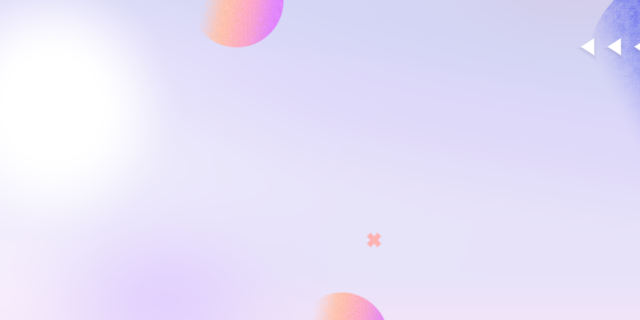
A Shadertoy shader for this background:

```glsl
const vec3 LAVENDER = vec3(0.905, 0.888, 0.977);
const vec3 LILAC = vec3(0.872, 0.848, 0.978);
const vec3 PERIWINKLE = vec3(0.832, 0.836, 0.960);
const vec3 MAUVE = vec3(0.825, 0.800, 0.910);
const vec3 BLUSH = vec3(0.955, 0.895, 0.972);
const vec3 VIOLET = vec3(0.885, 0.815, 0.995);
const vec3 PEACH = vec3(1.0, 0.76, 0.68);
const vec3 PINK = vec3(0.99, 0.67, 0.78);
const vec3 ORCHID = vec3(0.88, 0.52, 1.0);
const vec3 BLUE = vec3(0.47, 0.50, 0.93);
const vec3 CORAL = vec3(1.0, 0.70, 0.70);
const vec3 SHADOW = vec3(0.55, 0.55, 0.72);

const vec2 SUN_POS = vec2(0.165, 0.665);
const vec2 VIOLET_POS = vec2(0.52, 0.06);
const vec2 TOP_BALL = vec2(0.740, 0.998);
const vec2 LOW_BALL = vec2(1.068, -0.060);
const float BALL_RADIUS = 0.146;
const vec2 BLOB_POS = vec2(2.135, 0.792);
const float BLOB_RADIUS = 0.30;
const vec2 CROSS_POS = vec2(1.169, 0.250);
const vec2 CROSS_ARM = vec2(0.0235, 0.0082);
const vec2 ARROW_TIP = vec2(1.815, 0.854);
const vec2 ARROW_SIZE = vec2(0.042, 0.027);
const float ARROW_STEP = 0.0835;
const int ARROW_COUNT = 3;
const float GRAIN_SCALE = 300.0;

float hash(vec2 p) {
    return fract(sin(dot(p, vec2(127.1, 311.7))) * 43758.5453);
}

float noise(vec2 p) {
    vec2 i = floor(p), f = fract(p);
    f = f * f * (3.0 - 2.0 * f);
    return mix(mix(hash(i), hash(i + vec2(1, 0)), f.x),
               mix(hash(i + vec2(0, 1)), hash(i + vec2(1, 1)), f.x), f.y);
}

float glow(vec2 p, vec2 center, vec2 radius) {
    vec2 q = (p - center) / radius;
    return exp(-dot(q, q));
}

// Antialiased coverage of a signed distance
float fill(float d) {
    float px = 1.0 / iResolution.y;
    return smoothstep(px, -px, d);
}

float boxDistance(vec2 p, vec2 halfSize) {
    vec2 d = abs(p) - halfSize;
    return length(max(d, 0.0)) + min(max(d.x, d.y), 0.0);
}

// Triangle pointing left, with its tip at the origin
float arrowDistance(vec2 p) {
    vec2 normal = normalize(vec2(-ARROW_SIZE.y, ARROW_SIZE.x));
    return max(dot(vec2(p.x, abs(p.y)), normal), p.x - ARROW_SIZE.x);
}

vec3 backdrop(vec2 p) {
    // Tilted sky gradient
    float h = p.y + 0.17 * (p.x - 1.0);
    vec3 col = mix(LAVENDER, LILAC, smoothstep(0.38, 0.74, h));
    col = mix(col, PERIWINKLE, smoothstep(0.70, 0.98, h));
    col = mix(col, MAUVE, 0.85 * glow(p, vec2(1.80, 1.06), vec2(0.34, 0.17)));

    // Soft light on the left and tints along the floor
    col = mix(col, vec3(0.97, 0.965, 1.0), 0.65 * glow(p, vec2(0.0, 0.5), vec2(0.65, 0.5)));
    col = mix(col, BLUSH, 0.65 * smoothstep(0.16, 0.0, p.y));
    col = mix(col, vec3(0.98, 0.94, 0.99), 0.7 * glow(p, vec2(0.0, 0.08), vec2(0.25, 0.2)));
    col = mix(col, VIOLET, 0.9 * glow(p, VIOLET_POS, vec2(0.28, 0.21)));

    float sun = smoothstep(0.43, 0.14, length((p - SUN_POS) * vec2(1.05, 1.0)));
    return mix(col, vec3(1.0), sun);
}

// Grainy ball that dissolves towards its left side
vec3 drawBall(vec3 col, vec2 p, vec2 center, float grain) {
    vec2 q = (p - center) / BALL_RADIUS;
    float t = q.x - 0.2 * q.y + 0.2 * (grain - 0.5);
    vec3 tint = mix(PEACH, PINK, smoothstep(-0.25, 0.35, t));
    tint = mix(tint, ORCHID, smoothstep(0.2, 1.0, t));
    float alpha = smoothstep(-0.8, -0.15, t) * fill(length(p - center) - BALL_RADIUS);
    return mix(col, tint + 0.06 * (grain - 0.5), alpha);
}

void mainImage(out vec4 fragColor, in vec2 fragCoord) {
    vec2 p = fragCoord / iResolution.y;
    float grain = noise(p * GRAIN_SCALE);
    vec3 col = backdrop(p);

    // Speckled blob in the corner
    float fade = smoothstep(0.2, 0.75, dot(p - vec2(1.87, 0.55), vec2(2.0, 1.0)));
    float speckle = 0.5 * grain + 0.5 * noise(p * 75.0);
    float blob = fade * mix(0.55, 1.25, speckle) * fill(length(p - BLOB_POS) - BLOB_RADIUS);
    col = mix(col, BLUE, min(blob, 1.0));

    col = drawBall(col, p, TOP_BALL, grain);
    col = drawBall(col, p, LOW_BALL, grain);

    // Diagonal cross
    vec2 c = mat2(0.7071, 0.7071, -0.7071, 0.7071) * (p - CROSS_POS);
    col = mix(col, CORAL, fill(min(boxDistance(c, CROSS_ARM), boxDistance(c, CROSS_ARM.yx))));

    // Row of arrows with soft shadows
    for (int i = 0; i < ARROW_COUNT; i++) {
        vec2 a = p - ARROW_TIP - vec2(float(i) * ARROW_STEP, 0.0);
        float shade = smoothstep(0.012, -0.008, arrowDistance(a + vec2(0.0, 0.006)));
        col = mix(col, SHADOW, 0.3 * shade);
        col = mix(col, vec3(1.0), fill(arrowDistance(a)));
    }

    fragColor = vec4(col, 1.0);
}
```
